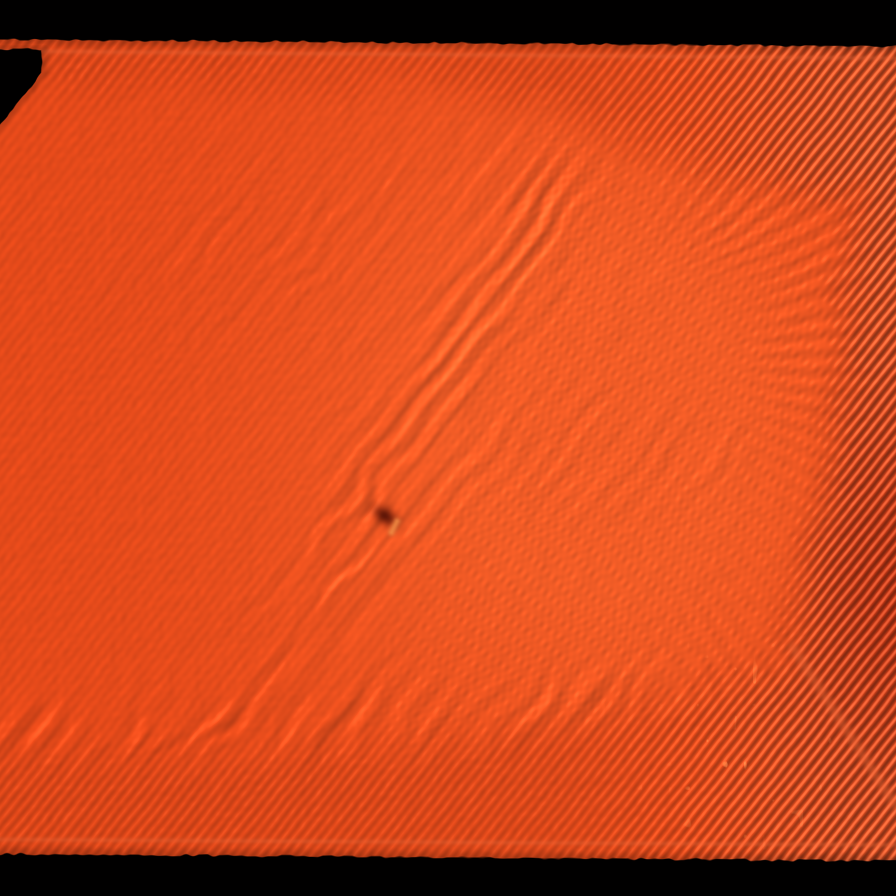
Write a Shadertoy shader that draws this texture.

```glsl
const float TAU = 6.2831853;
const vec2 ALONG = vec2(0.62, 0.785);
const vec2 ACROSS = vec2(0.785, -0.62);

float hash(vec2 p) {
    p = fract(p * vec2(0.1031, 0.1137));
    p += dot(p, p.yx + 33.3);
    return fract((p.x + p.y) * p.x * 17.0);
}

float noise(vec2 p) {
    vec2 i = floor(p), f = fract(p);
    f = f * f * (3.0 - 2.0 * f);
    return mix(mix(hash(i), hash(i + vec2(1, 0)), f.x),
               mix(hash(i + vec2(0, 1)), hash(i + vec2(1, 1)), f.x), f.y);
}

float segment(vec2 p, vec2 a, vec2 b) {
    vec2 d = b - a;
    return length(p - a - d * clamp(dot(p - a, d) / dot(d, d), 0.0, 1.0));
}

float bell(float x, float width) {
    return exp(-x * x / (width * width));
}

// Positive inside the smooth central panel
float panelDepth(vec2 p) {
    float right = 0.94 - 0.3 * (0.75 - p.y) * (0.75 - p.y) - p.x;
    float bottom = p.y - 0.16 - 0.16 * p.x * p.x * p.x;
    float top = 0.90 - 0.13 * smoothstep(0.45, 0.95, p.x) - p.y;
    return min(right, min(bottom, top)) + 0.022 * (noise(p * 28.0) - 0.5);
}

// Positive on the printed sheet, with a bite out of the upper left
float sheetDepth(vec2 p) {
    float rough = 0.003 * (noise(p * 130.0) - 0.5);
    float body = min(0.956 - 0.008 * p.x - p.y, p.y - 0.047 + 0.008 * p.x);
    float bite = min(0.945 - p.y, min(0.047 - p.x, (p.y - 0.86) * 0.8 - p.x));
    return min(body, -bite) + rough;
}

float surface(vec2 p) {
    float s = dot(p, ACROSS), v = dot(p, ALONG);
    float depth = panelDepth(p);
    float inside = smoothstep(-0.04, 0.03, depth);
    float rightSide = smoothstep(0.6, 0.98, p.x);

    // Diagonal ribs and the dimples that cross them
    float rib = sin(TAU * 108.0 * s + 0.8 * noise(p * 30.0));
    float outerRib = mix(0.042, 0.135, rightSide);
    float h = rib * mix(outerRib, 0.014, inside);
    float dimpled = inside * smoothstep(0.43, 0.6, p.x - 0.25 * (p.y - 0.5));
    h += 0.02 * dimpled * rib * sin(TAU * 62.0 * v + 5.0 * noise(p * 18.0));

    // Slanted broken wrinkles through the middle
    float warp = noise(vec2(s * 24.0, v * 22.0));
    float fold = sin(TAU * (s * 38.0 + 0.7 * warp));
    float patches = smoothstep(0.2, 0.75, noise(vec2(s * 38.0, v * 11.0) + 9.0));
    float strokes = noise(vec2(s * 66.0, v * 17.0) + 4.0) - 0.5;
    float core = bell(segment(p, vec2(0.34, 0.24), vec2(0.60, 0.76)), 0.07);
    float upper = bell(segment(p, vec2(0.28, 0.74), vec2(0.52, 0.84)), 0.13);
    float islands = bell(segment(p, vec2(0.62, 0.48), vec2(0.78, 0.50)), 0.05);
    islands += 0.5 * bell(segment(p, vec2(0.66, 0.56), vec2(0.72, 0.72)), 0.03);
    h += inside * fold * patches * (0.13 * core + 0.045 * upper + 0.06 * islands);
    h += inside * strokes * (0.24 * core + 0.06 * upper + 0.2 * islands);

    // Buckling along the lower and right borders
    float low = bell(p.y - 0.185 - 0.12 * p.x * p.x * p.x, 0.04);
    low *= 1.0 - smoothstep(0.65, 0.85, p.x);
    float buckle = sin(TAU * (s * 36.0 + 0.8 * warp));
    h += low * (0.1 * buckle * mix(0.3, 1.0, patches) + 0.2 * strokes);
    vec2 q = p - vec2(0.62, 0.60);
    float fan = sin(86.0 * atan(q.y, q.x) + 2.5 * warp);
    h += 0.07 * fan * bell(depth - 0.03, 0.06) * smoothstep(0.68, 0.84, p.x);

    // Fine grain
    return h + 0.045 * (noise(p * 170.0) - 0.5) + 0.06 * (noise(p * 60.0) - 0.5);
}

vec3 baseColor(vec2 p) {
    vec3 red = vec3(0.89, 0.285, 0.10);
    vec3 orange = vec3(0.945, 0.36, 0.15);
    float warm = bell(length((p - vec2(0.66, 0.53)) * vec2(1.0, 0.85)), 0.34);
    vec3 col = mix(red, orange, clamp(warm * 1.25, 0.0, 1.0));

    // Darker ribbed margins
    float outside = 1.0 - smoothstep(-0.05, 0.03, panelDepth(p));
    float rightSide = smoothstep(0.72, 1.0, p.x);
    col = mix(col, vec3(0.82, 0.26, 0.09), outside * 0.65);
    col = mix(col, vec3(0.75, 0.28, 0.13), outside * rightSide * 0.85);
    float shadow = bell(length((p - vec2(1.0, 0.34)) * vec2(1.0, 0.55)), 0.10);
    return mix(col, vec3(0.64, 0.15, 0.05), shadow * outside * 0.65);
}

void mainImage(out vec4 fragColor, in vec2 fragCoord) {
    vec2 p = fragCoord / iResolution.xy;
    float pixel = 1.0 / iResolution.y;
    vec2 stepAcross = ACROSS * 0.002;
    float relief = surface(p - stepAcross) - surface(p + stepAcross);
    vec3 col = baseColor(p) * (1.0 + relief);
    col += vec3(0.16, 0.26, 0.24) * max(relief - 0.06, 0.0) * 2.0;

    // Corner crease and border lines
    float crease = bell(segment(p, vec2(0.885, 0.277), vec2(1.0, 0.10)), 0.006);
    col = mix(col, vec3(0.88, 0.38, 0.20), crease * 0.4);
    float topLine = bell(p.y - 0.943 + 0.008 * p.x, 0.003);
    float bottomLine = bell(p.y - 0.063 + 0.006 * p.x, 0.003);
    col = mix(col, vec3(0.91, 0.40, 0.22), 0.35 * (topLine + bottomLine));
    col *= 1.0 - 0.18 * (1.0 - smoothstep(0.0, 0.012, sheetDepth(p)));

    // Small puncture with its lit lip
    vec2 hole = p - vec2(0.430, 0.424);
    float pit = bell(length(hole * vec2(0.75, 1.0) + vec2(0.0, hole.x * 0.4)), 0.010);
    col = mix(col, vec3(0.30, 0.05, 0.01), pit * 0.85);
    float lip = bell(segment(hole, vec2(0.007, -0.018), vec2(0.013, -0.006)), 0.004);
    col = mix(col, vec3(0.95, 0.55, 0.27), lip * 0.8);

    // Sparse glints on the lower right ribs
    float glint = smoothstep(0.90, 0.98, noise(p * vec2(95.0, 75.0)));
    float glintArea = bell(length(p - vec2(0.82, 0.16)), 0.09);
    col += vec3(0.22, 0.22, 0.15) * glint * glintArea;

    float cover = smoothstep(-pixel, pixel, sheetDepth(p));
    fragColor = vec4(mix(vec3(0.005, 0.0, 0.0), clamp(col, 0.0, 1.0), cover), 1.0);
}
```
